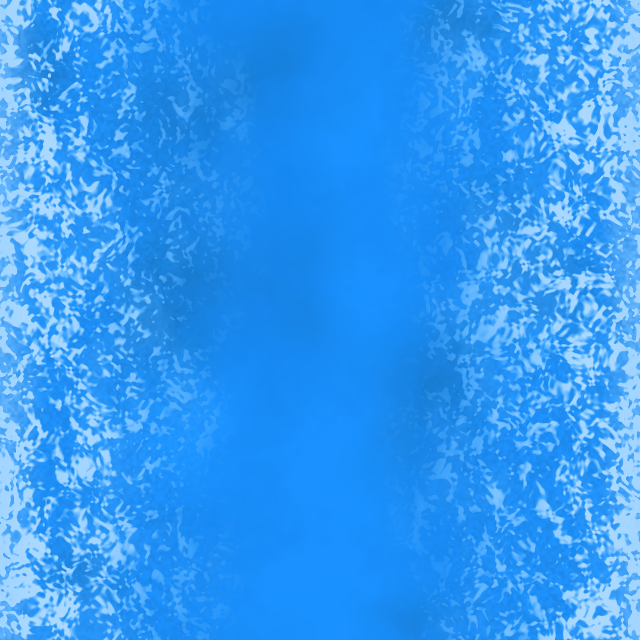
This texture is drawn by a WebGL 2 fragment shader. Its source:

```glsl
#version 300 es
precision highp float;

uniform vec2 u_resolution;
out vec4 outColor;

const vec3 DEEP_BLUE = vec3(0.085, 0.46, 0.77);
const vec3 BASE_BLUE = vec3(0.09, 0.53, 0.94);
const vec3 BRIGHT_BLUE = vec3(0.10, 0.57, 1.0);
const vec3 MIST_BLUE = vec3(0.29, 0.67, 1.0);
const vec3 FOAM_BLUE = vec3(0.48, 0.76, 1.0);
const vec3 PALE_FOAM = vec3(0.69, 0.86, 1.0);

// Soft ellipses: centre xy, radius xy
const vec4 SHADOWS[11] = vec4[11](
    vec4(0.43, 0.88, 0.12, 0.07), vec4(0.27, 0.77, 0.09, 0.10),
    vec4(0.68, 0.37, 0.08, 0.16), vec4(0.45, 0.56, 0.09, 0.10),
    vec4(0.78, 0.66, 0.07, 0.06), vec4(0.05, 0.89, 0.04, 0.07),
    vec4(0.86, 0.56, 0.09, 0.07), vec4(0.26, 0.54, 0.09, 0.12),
    vec4(0.68, 0.04, 0.08, 0.05), vec4(0.71, 0.96, 0.06, 0.05),
    vec4(0.14, 0.10, 0.05, 0.05));
const vec4 LIGHTS[5] = vec4[5](
    vec4(0.53, 0.27, 0.11, 0.12), vec4(0.50, 0.06, 0.16, 0.10),
    vec4(0.57, 0.55, 0.07, 0.10), vec4(0.56, 0.82, 0.08, 0.12),
    vec4(0.30, 0.33, 0.08, 0.10));

float hash(vec2 p) {
    vec3 q = fract(p.xyx * vec3(0.1031, 0.1030, 0.0973));
    q += dot(q, q.yzx + 33.33);
    return fract((q.x + q.y) * q.z);
}

float noise(vec2 p) {
    vec2 cell = floor(p);
    vec2 f = fract(p);
    f = f * f * (3.0 - 2.0 * f);
    float low = mix(hash(cell), hash(cell + vec2(1.0, 0.0)), f.x);
    float high = mix(hash(cell + vec2(0.0, 1.0)), hash(cell + 1.0), f.x);
    return mix(low, high, f.y);
}

float fbm(vec2 p, int octaves) {
    float sum = 0.0, total = 0.0, weight = 1.0;
    for (int i = 0; i < octaves; i++) {
        sum += weight * noise(p);
        total += weight;
        weight *= 0.55;
        p = mat2(1.6, 1.2, -1.2, 1.6) * p + 17.3;
    }
    return sum / total;
}

float softSpot(vec2 p, vec4 spot) {
    vec2 d = (p - spot.xy) / spot.zw;
    return exp(-dot(d, d));
}

// Thin winding filaments along the middle level of a noise field
float filaments(vec2 p, vec2 scale) {
    return 1.0 - abs(2.0 * fbm(p * scale, 3) - 1.0);
}

float foamMask(float field, float threshold) {
    return smoothstep(threshold - 0.03, threshold + 0.03, field);
}

// Smooth water with broad shadows and lights
vec3 waterColor(vec2 p) {
    float cloud = fbm(p * 7.0 + 4.0, 5) - 0.5;
    float mottle = fbm(p * 45.0, 3) - 0.5;
    vec2 q = p + 0.07 * (vec2(fbm(p * 9.0, 5), fbm(p * 9.0 + 31.0, 5)) - 0.5);
    float shade = 0.0, light = 0.0;
    for (int i = 0; i < 11; i++) shade += softSpot(q, SHADOWS[i]);
    for (int i = 0; i < 5; i++) light += softSpot(q, LIGHTS[i]);
    vec3 color = mix(BASE_BLUE, BRIGHT_BLUE, clamp(light + 0.3 + cloud + 0.5 * mottle, 0.0, 1.0));
    float depth = shade * (0.58 + cloud + 0.4 * mottle) + 0.3 * cloud;
    return mix(color, DEEP_BLUE, clamp(depth, 0.0, 0.9));
}

void main() {
    vec2 uv = gl_FragCoord.xy / u_resolution;
    vec3 color = waterColor(uv);

    // Foam grows from the calm middle towards both sides
    float side = min(uv.x, 1.0 - uv.x);
    float patches = fbm(uv * vec2(13.0, 8.0) + 12.0, 4) - 0.5;
    float reach = 1.0 - side / 0.40 + 0.4 * patches;
    float cover = clamp(reach, 0.0, 1.0);
    float rim = smoothstep(0.07, 0.0, side + 0.05 * patches);

    // Gently warped strands broken up by fine droplets
    vec2 warp = vec2(fbm(uv * 24.0, 2), fbm(uv * 24.0 + 50.0, 2)) - 0.5;
    vec2 p = uv + 0.022 * warp;
    float strands = filaments(p, vec2(30.0, 17.0)) - 0.3;
    float curls = fbm(p * vec2(78.0, 62.0) + 8.0, 2);
    float drops = noise(mat2(0.8, 0.6, -0.6, 0.8) * p * 175.0);
    float field = 0.28 * strands + 0.36 * curls + 0.36 * drops + 0.15 * patches;

    // Layers from faint mist to pale crests
    float presence = smoothstep(-0.02, 0.5, reach);
    float mist = foamMask(field, mix(0.60, 0.46, cover));
    float foam = foamMask(field, mix(0.67, 0.51, cover) - 0.05 * rim);
    float crest = foamMask(field, mix(0.75, 0.56, cover) - 0.08 * rim);
    float grain = noise(uv * 200.0) - 0.5;
    color *= 1.0 + 0.12 * grain * presence;
    color = mix(color, MIST_BLUE, presence * (0.12 + 0.2 * smoothstep(-0.1, 0.2, patches)));
    color = mix(color, MIST_BLUE, mist * presence * 0.85);
    color = mix(color, FOAM_BLUE, foam * smoothstep(0.15, 0.65, reach) * 0.9);
    color = mix(color, PALE_FOAM, crest * smoothstep(0.3, 0.85, reach) * 0.9);
    color = mix(color, mix(FOAM_BLUE, PALE_FOAM, 0.5), rim * (0.45 + 0.3 * grain));

    outColor = vec4(clamp(color, 0.0, 1.0), 1.0);
}
```
